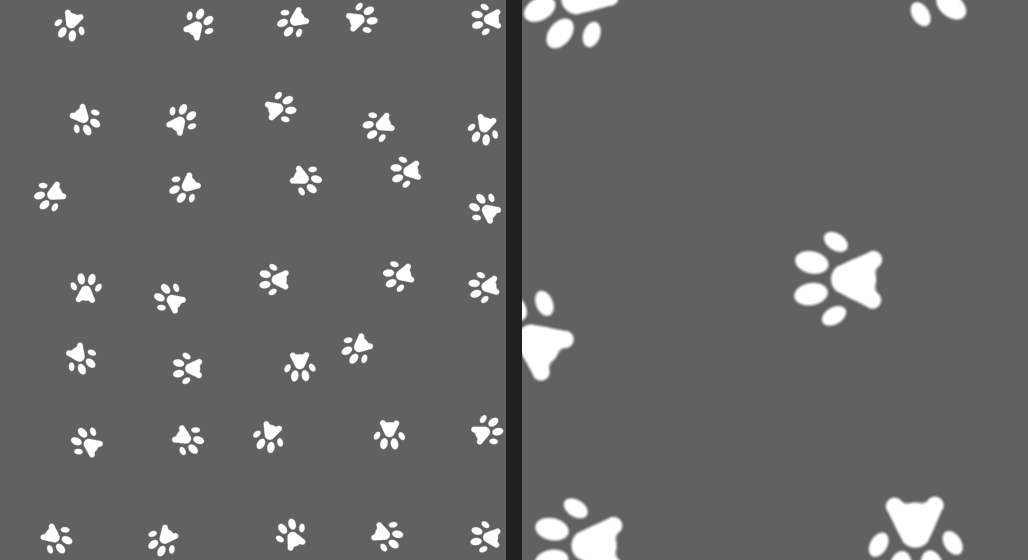
Left: the whole. Right: its middle third, enlarged.
Write a WebGL 2 fragment shader that draws this pattern.

```glsl
#version 300 es
precision highp float;
// Scattered white paw prints on flat grey. A jittered cell grid holds one
// randomly turned print per cell; each print is a distance field made of a
// heart-like pad (tapered capsules and a disc) and four elliptical toes.

uniform vec2 u_resolution;
out vec4 outColor;

// Lengths are fractions of the canvas height.
const vec3 GROUND = vec3(0.38);
const vec3 PRINT = vec3(1.0);
const vec2 CELL = vec2(0.182, 0.153);
const vec2 FIRST_CENTRE = vec2(0.137, 0.043);
const vec2 JITTER = vec2(0.048, 0.040);   // largest shift inside a cell
const float CALM = 0.18;                  // share of the shift kept at borders
const float PAW_SIZE = 0.0286;            // half the width of a print
const float EDGE = 0.0015;                // half width of the soft edge
const float MISSING = 0.05;               // share of empty cells
const float TAU = 6.2831853;

// Paw proportions, in half widths of a print.
const vec2 PAD_TOP = vec2(0.0, -0.08);
const vec2 PAD_LOBE = vec2(0.42, -0.62);
const vec2 PAD_RADII = vec2(0.33, 0.18);
const vec2 PAD_BODY = vec2(0.0, -0.32);
const float BODY_RADIUS = 0.37;
const vec2 INNER_TOE = vec2(0.33, 0.66);
const vec2 INNER_RADII = vec2(0.23, 0.35);
const float INNER_TILT = 0.2;
const vec2 OUTER_TOE = vec2(0.77, 0.17);
const vec2 OUTER_RADII = vec2(0.175, 0.27);
const float OUTER_TILT = 0.55;

float hash(vec2 cell, float seed) {
  vec3 p = fract(vec3(cell, seed) * vec3(0.1031, 0.1137, 0.0973) + 0.37);
  p += dot(p, p.yzx + 33.33);
  return fract((p.x + p.y) * p.z);
}

// Turns p clockwise, so a shape drawn with it leans the other way.
vec2 rotate(vec2 p, float angle) {
  float c = cos(angle), s = sin(angle);
  return vec2(c * p.x + s * p.y, c * p.y - s * p.x);
}

float smoothUnion(float a, float b, float blend) {
  float h = max(blend - abs(a - b), 0.0) / blend;
  return min(a, b) - h * h * blend * 0.25;
}

float ellipse(vec2 p, vec2 radii) {
  float k = length(p / radii);
  return k * (k - 1.0) / max(length(p / (radii * radii)), 1e-4);
}

float toe(vec2 p, vec2 centre, vec2 radii, float tilt) {
  return ellipse(rotate(p - centre, -tilt), radii);
}

float pad(vec2 p) {
  vec2 axis = PAD_LOBE - PAD_TOP;
  float t = clamp(dot(p - PAD_TOP, axis) / dot(axis, axis), 0.0, 1.0);
  float side = length(p - PAD_TOP - t * axis) - mix(PAD_RADII.x, PAD_RADII.y, t);
  return smoothUnion(side, length(p - PAD_BODY) - BODY_RADIUS, 0.1);
}

// Upright paw, mirrored about its vertical axis.
float paw(vec2 p) {
  p.x = abs(p.x);
  float toes = min(toe(p, INNER_TOE, INNER_RADII, INNER_TILT),
                   toe(p, OUTER_TOE, OUTER_RADII, OUTER_TILT));
  return min(pad(p), toes);
}

void main() {
  vec2 uv = gl_FragCoord.xy / u_resolution.y;
  float aspect = u_resolution.x / u_resolution.y;

  // Cell lookup: prints stay inside their cells, so no neighbours are needed.
  vec2 cell = floor((uv - FIRST_CENTRE) / CELL + 0.5);
  vec2 centre = FIRST_CENTRE + cell * CELL;
  bool present = cell.x >= 0.0 && hash(cell, 4.0) > MISSING;

  // Shift each print, with less movement next to the canvas border.
  vec2 shift = vec2(hash(cell, 1.0), hash(cell, 2.0)) * 2.0 - 1.0;
  shift *= JITTER;
  if (centre.x + CELL.x > aspect) shift.x *= CALM;
  if (cell.y < 1.0 || centre.y + CELL.y > 1.0) shift.y *= CALM;

  // Turn the print and fill it with a soft edge.
  vec2 local = rotate(uv - centre - shift, TAU * hash(cell, 3.0)) / PAW_SIZE;
  float dist = paw(local) * PAW_SIZE;
  float soft = max(EDGE, 0.6 / u_resolution.y);
  float cover = present ? 1.0 - smoothstep(-soft, soft, dist) : 0.0;
  outColor = vec4(mix(GROUND, PRINT, cover), 1.0);
}
```
